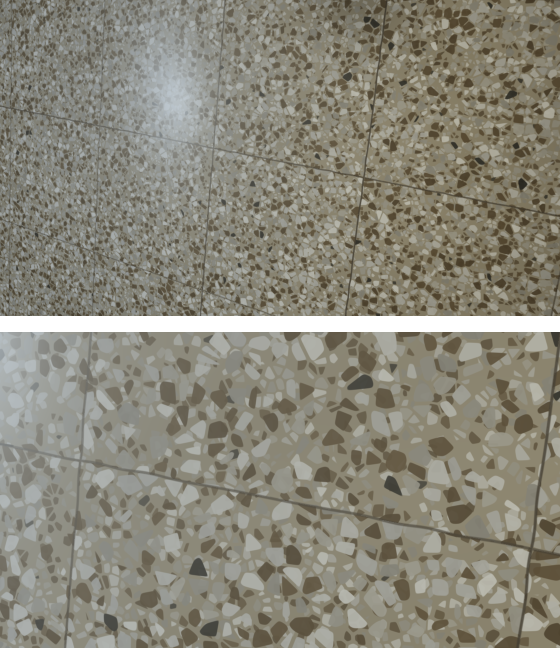
Top, the full canvas; bottom, a detail of the centre.
Reproduce this texture procedurally as a WebGL 1 fragment shader.

```glsl
precision highp float;
// Terrazzo floor of square tiles seen at a slant: a projective map gives tile
// coordinates, two layers of rounded Voronoi cells give the stone chips, and
// thin dark joints, a cool lamp reflection and uneven light finish the floor.
uniform vec2 u_resolution;

vec2 hash2(vec2 p) {
  return fract(sin(vec2(dot(p, vec2(127.1, 311.7)), dot(p, vec2(269.5, 183.3)))) * 43758.55);
}

// Canvas position (x right, y down, in canvas widths) to tile units, plus depth
vec3 floorPlane(vec2 q) {
  float depth = 1.0 + 0.788 * q.x - 0.178 * q.y;
  vec2 tile = vec2(6.917 * q.x + 0.068 * q.y - 0.148,
                   4.640 * q.y - 0.910 * q.x - 0.877) / depth;
  return vec3(tile, depth);
}

// One chip per Voronoi cell: rgb is its colour, a its coverage
vec4 chips(vec2 p, float blur) {
  vec2 base = floor(p), nearCell = base, toNear = vec2(0.0);
  float best = 9.0;
  for (int j = -1; j <= 1; j++)
    for (int i = -1; i <= 1; i++) {
      vec2 cell = base + vec2(float(i), float(j));
      vec2 r = cell + hash2(cell) - p;
      if (dot(r, r) < best) { best = dot(r, r); toNear = r; nearCell = cell; }
    }

  // Soft minimum of the bisector distances rounds the corners
  float sum = 0.0001;
  for (int j = -2; j <= 2; j++)
    for (int i = -2; i <= 2; i++) {
      vec2 cell = nearCell + vec2(float(i), float(j));
      vec2 r = cell + hash2(cell) - p;
      vec2 across = r - toNear;
      if (dot(across, across) > 0.0001)
        sum += exp(-20.0 * dot(0.5 * (r + toNear), normalize(across)));
    }
  float edge = -log(sum) / 20.0;

  // Stone kind, shade and size of this chip
  vec2 rnd = hash2(nearCell + 41.3);
  vec3 stone = vec3(0.56, 0.56, 0.53);
  if (rnd.x < 0.52) stone = vec3(0.68, 0.69, 0.68);
  if (rnd.x < 0.26) stone = vec3(0.32, 0.275, 0.195);
  if (rnd.x < 0.006) stone = vec3(0.17, 0.17, 0.15);
  float inset = 0.05 + 0.18 * fract(rnd.y * 7.3);
  float cover = smoothstep(inset - blur, inset + blur, edge) * step(rnd.x, 0.70);
  return vec4(stone * (0.88 + 0.22 * rnd.y), cover);
}

vec3 floorColor(vec2 q, float pixel) {
  vec3 plane = floorPlane(q);
  vec2 uv = plane.xy;
  vec2 texel = vec2(6.9 - 0.788 * uv.x, 4.64) * pixel / plane.z;
  float blur = 0.6 * max(texel.x, texel.y);

  // Cement with faint clouds, then fine and coarse chips, shifted per tile
  vec2 shift = floor(uv) * vec2(37.3, 53.7);
  float cloud = sin(uv.x * 5.0 + 2.0 * sin(uv.y * 3.1)) * sin(uv.y * 6.3 + uv.x);
  vec3 color = vec3(0.535, 0.515, 0.445) + 0.015 * cloud;
  vec4 fine = chips(uv * 46.0 + shift + 90.0, blur * 46.0);
  color = mix(color, fine.rgb, fine.a * 0.75);
  vec4 coarse = chips(uv * 25.0 + shift, blur * 25.0);
  color = mix(color, coarse.rgb, coarse.a * 0.92);

  // Joints: stronger near the third column, faint at the outer ones
  vec2 wobble = 0.0015 * sin(uv.yx * 23.0 + 3.0 * sin(uv.yx * 9.0));
  vec2 line = floor(uv + 0.5);
  vec2 gap = abs(uv - line + wobble);
  vec2 joint = 1.0 - smoothstep(vec2(0.001), vec2(0.003) + 0.8 * texel, gap);
  float columnWear = 0.3 + 0.55 * exp(-pow((line.x - 2.8) / 1.3, 2.0));
  float rowWear = 0.68 - 0.26 * abs(line.y);
  float seam = max(joint.x * columnWear, joint.y * rowWear);
  color = mix(color, vec3(0.25, 0.23, 0.19), seam);

  // Wide cool haze and the brighter lamp reflection inside it
  vec2 away = q - vec2(0.305, 0.165);
  float haze = exp(-dot(away, away) / 0.08);
  color = mix(color, vec3(0.58, 0.59, 0.59), 0.42 * haze);
  vec2 lamp = vec2(away.x - 0.08 * away.y, away.y) / vec2(0.068, 0.13);
  color = mix(color, vec3(0.77, 0.81, 0.85), 0.58 * exp(-dot(lamp, lamp)));
  vec2 core = (q - vec2(0.318, 0.175)) / vec2(0.03, 0.05);
  color = mix(color, vec3(0.88, 0.92, 0.96), 0.3 * exp(-dot(core, core)));

  // Uneven light: grey left side, warm right side, dim edges
  color *= mix(vec3(0.96, 0.98, 1.0), vec3(1.0, 0.97, 0.90), smoothstep(0.1, 0.9, q.x));
  vec2 rim = (q - vec2(0.46, 0.26)) / vec2(0.62, 0.5);
  color *= 1.03 - 0.17 * dot(rim, rim);
  vec2 shade = (q - vec2(0.64, 0.0)) / vec2(0.10, 0.07);
  return color * (1.0 - 0.18 * exp(-dot(shade, shade)));
}

void main() {
  // Four samples per pixel keep the small chips smooth
  vec3 sum = vec3(0.0);
  for (int j = 0; j < 2; j++)
    for (int i = 0; i < 2; i++) {
      vec2 spot = (gl_FragCoord.xy + 0.5 * vec2(float(i), float(j)) - 0.25) / u_resolution;
      sum += floorColor(vec2(spot.x, 0.5625 * (1.0 - spot.y)), 1.0 / u_resolution.x);
    }
  gl_FragColor = vec4(sum * 0.25, 1.0);
}
```
